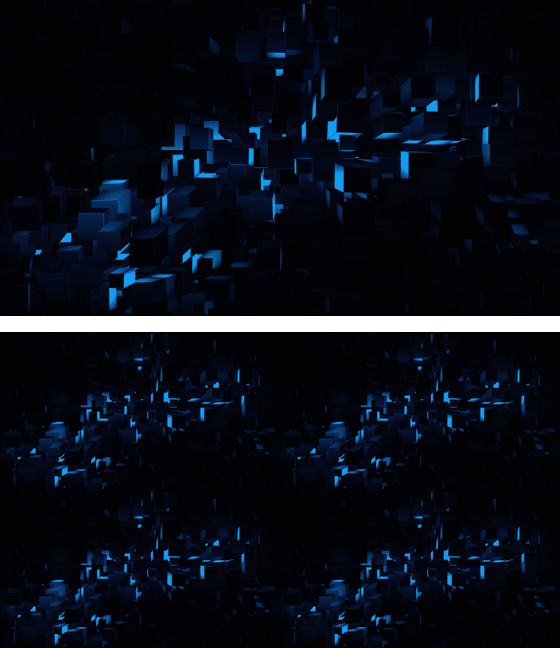
Top, the tile; bottom, the same tile 2 across and 2 down.
Reproduce this background procedurally as a Shadertoy shader.

```glsl
// Dark field of floating cubes in shallow perspective, lit by blue light from within; tiles on both axes.

const float TAU = 6.2831853;
const vec2  GRID = vec2(18.0, 10.0);       // whole cells per tile, keeps the repeat exact
const int   LAYERS = 9;                    // nearest layer first
const float DENSITY = 0.66;                // share of cells holding a cube
const float NEAR_SIZE = 0.41;              // half width of a cube, in cells
const float FAR_SIZE = 0.27;
const float TILT = 0.035;                  // largest rotation, in radians
const vec2  EXTRUDE = vec2(0.34, 0.28);    // visible depth of the side faces, in cells
const float SOFTNESS = 1.2;                // edge width, in output samples
const float RIM_WIDTH = 0.035;
const float FRONT_LEVEL = 0.27;            // brightness of front, side and glinting faces
const float SIDE_LEVEL = 0.42;
const float GLINT_LEVEL = 2.3;
const float FLARE_LEVEL = 1.2;
const float PATCHINESS = 0.55;             // strength of the clusters in the light
const vec3  SHADOW = vec3(0.008, 0.008, 0.019);
const vec3  GLOW = vec3(0.065, 0.62, 0.95);

vec4 hash4(vec3 p) {
    vec4 q = fract(p.xyzx * vec4(0.1031, 0.1030, 0.0973, 0.1099));
    q += dot(q, q.wzxy + 33.33);
    return fract((q.xxyz + q.yzzw) * q.zywx);
}

// Soft spot of light that wraps around the tile
float lightSpot(vec2 uv, vec2 centre, vec2 focus) {
    return exp(dot(focus, cos(TAU * (uv - centre)) - 1.0));
}

float lightField(vec2 uv) {
    float light = 1.25 * lightSpot(uv, vec2(0.47, 0.50), vec2(1.6, 2.1));
    light += 1.35 * lightSpot(uv, vec2(0.18, 0.22), vec2(2.2, 2.9));
    light += 1.10 * lightSpot(uv, vec2(0.81, 0.66), vec2(4.5, 2.2));
    light += 0.70 * lightSpot(uv, vec2(0.53, 0.86), vec2(5.0, 4.0));
    vec2 wave = sin(TAU * vec2(dot(uv, vec2(3.0, 2.0)) + 0.1, dot(uv, vec2(-4.0, 2.0)) + 0.35));
    return min(light * (1.0 + PATCHINESS * wave.x * wave.y), 1.6);
}

vec3 blueRamp(float level) {
    level = clamp(level, 0.0, 1.0);
    return mix(SHADOW, GLOW, vec3(level, pow(level, 1.28), level));
}

float coverage(float inside, float blur) {
    return clamp(inside / blur + 0.5, 0.0, 1.0);
}

// Adds a surface behind everything drawn so far; a holds the remaining transparency
void addBehind(inout vec4 image, vec3 colour, float alpha) {
    image.rgb += image.a * alpha * colour;
    image.a *= 1.0 - alpha;
}

void drawCube(inout vec4 image, vec2 q, vec2 centre, float depth, vec4 shape, vec4 shade, float blur) {
    float angle = TILT * (2.0 * shape.w - 1.0);
    mat2 turn = mat2(cos(angle), sin(angle), -sin(angle), cos(angle));
    vec2 halfSize = mix(NEAR_SIZE, FAR_SIZE, depth) * mix(0.55, 1.1, shape.z)
                  * vec2(1.0, mix(0.85, 1.15, shade.w));

    // Side faces lean towards the middle; mirror so that they lie at upper right
    vec2 lean = EXTRUDE * sin(TAU * (0.5 - centre)) * mix(0.5, 1.3, shade.z);
    vec2 a = (turn * q) * mix(vec2(-1.0), vec2(1.0), step(0.0, lean));
    lean = max(abs(lean), 0.001);
    if (any(greaterThan(abs(a), halfSize + lean + blur))) return;

    float light = lightField(centre);

    // Front face with a faint gradient and a thin lit rim
    vec2 edge = halfSize - abs(a);
    float flare = smoothstep(0.88, 0.95, shade.y) * smoothstep(0.1, 0.4, depth);
    float front = 0.01 + FRONT_LEVEL * shade.x * shade.x + FLARE_LEVEL * flare;
    front *= 0.8 + 0.35 * a.y / halfSize.y;
    vec2 rim = 1.0 - smoothstep(vec2(0.0), vec2(RIM_WIDTH), halfSize - a);
    front += 0.35 * shape.z * shade.w * max(rim.x, rim.y);
    addBehind(image, blueRamp(light * front), coverage(min(edge.x, edge.y), blur));

    // Two sheared side faces, tucked slightly under the front
    vec2 along = clamp((a - halfSize) / lean, 0.0, 1.0);
    vec2 sheared = a - along.yx * lean;
    vec2 across = halfSize - abs(sheared);
    vec2 span = min(a - halfSize + 2.0 * blur, halfSize + lean - a);
    vec2 inside = min(span, across.yx);
    vec2 glint = smoothstep(vec2(0.76, 0.79), vec2(0.90, 0.93), fract(shade.xy * 7.0 + shape.zw));
    vec2 fade = smoothstep(-1.4, 0.3, sheared.yx / halfSize.yx * (shade.w > 0.4 ? 1.0 : -1.0));
    vec2 side = 0.05 + SIDE_LEVEL * shade.yz * shade.yz + GLINT_LEVEL * glint;
    side *= mix(vec2(0.25), vec2(1.0), fade) * (1.0 - 0.3 * along);
    addBehind(image, blueRamp(light * side.x), coverage(inside.x, blur));
    addBehind(image, blueRamp(light * side.y), coverage(inside.y, blur));
}

void mainImage(out vec4 fragColor, in vec2 fragCoord) {
    vec2 uv = fragCoord / iResolution.xy;
    float blur = SOFTNESS * GRID.y / iResolution.y;
    vec4 image = vec4(0.0, 0.0, 0.0, 1.0);

    for (int layer = 0; layer < LAYERS; layer++) {
        float id = float(layer);
        float depth = id / float(LAYERS - 1);
        vec2 offset = hash4(vec3(id, 5.0, 11.0)).xy;
        vec2 p = uv * GRID + offset;

        for (int k = 0; k < 9; k++) {
            vec2 cell = floor(p) + vec2(k % 3, k / 3) - 1.0;
            vec3 key = vec3(mod(cell, GRID), id * 17.0) + 1.0;
            vec4 shape = hash4(key);
            vec4 shade = hash4(key + vec3(41.0, 73.0, 211.0));
            if (fract(shape.x * 13.0 + shade.y * 5.0) > DENSITY) continue;
            vec2 middle = cell + 0.5 + 0.9 * (shape.xy - 0.5);
            drawCube(image, p - middle, (middle - offset) / GRID, depth, shape, shade, blur);
        }
        if (image.a < 0.01) break;
    }

    addBehind(image, blueRamp(0.12 * lightField(uv)), 1.0);
    fragColor = vec4(image.rgb, 1.0);
}
```
